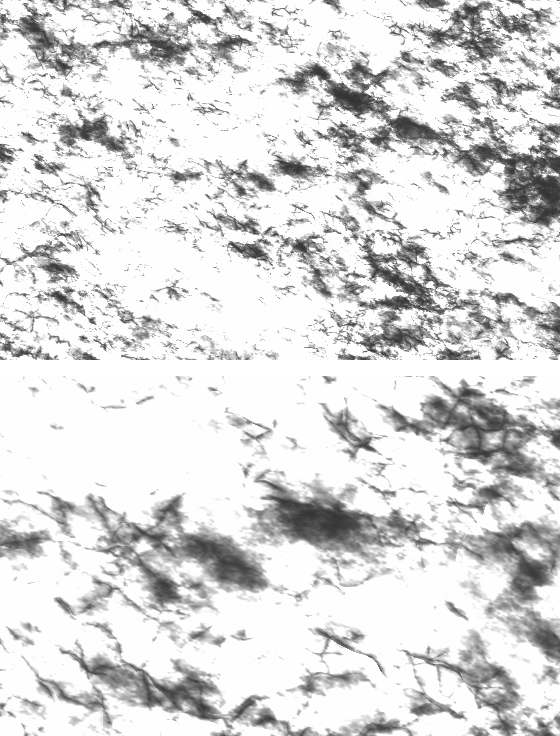
Top: the whole. Bottom: its middle third, enlarged.
This texture is drawn by a Shadertoy shader. Its source:

```glsl
// Sunlit cracked rock face in high contrast grey: dipping ledges, joints and grit.

#define DIP 0.34          // downward tilt of the strata, radians
#define STRETCH 1.75      // length of blocks along the strata
#define BLOCKS 2.7        // largest blocks per canvas height
#define REFINE 2.1        // scale step between fracture layers
#define LAYERS 5
#define RAGGED 0.014      // wander of the fracture edges
#define SHADOW 0.11       // reach of ledge shadows, in blocks
#define GRIT 32.0         // coarsest grit per canvas height
#define EXPOSURE 0.28     // ink removed by the glare
#define PAPER vec3(0.995)
#define INK vec3(0.2)

vec2 hash2(vec2 p) {
    vec3 q = fract(p.xyx * vec3(0.1031, 0.1030, 0.0973));
    q += dot(q, q.yzx + 33.33);
    return fract((q.xx + q.yz) * q.zy);
}

float valueNoise(vec2 p) {
    vec2 cell = floor(p), f = fract(p);
    f = f * f * (3.0 - 2.0 * f);
    float low = mix(hash2(cell).x, hash2(cell + vec2(1, 0)).x, f.x);
    float high = mix(hash2(cell + vec2(0, 1)).x, hash2(cell + vec2(1, 1)).x, f.x);
    return mix(low, high, f.y);
}

// Layered noise with mean 0 and a spread of about 1
float roughNoise(vec2 p, float falloff) {
    float sum = 0.0, power = 0.0, gain = 1.0;
    for (int i = 0; i < 5; i++) {
        sum += gain * (valueNoise(p) - 0.5);
        power += gain * gain;
        p = mat2(1.6, 1.2, -1.2, 1.6) * p + 19.7;
        gain *= falloff;
    }
    return sum / (0.215 * sqrt(power));
}

// Cellular blocks: x = distance to the nearest joint, y = how far it lies overhead
vec2 blockJoint(vec2 p) {
    vec2 base = floor(p), nearest = vec2(8.0), second = vec2(9.0);
    for (int y = -1; y <= 1; y++)
    for (int x = -1; x <= 1; x++) {
        vec2 cell = base + vec2(x, y);
        vec2 toCentre = cell + hash2(cell) - p;
        float d = dot(toCentre, toCentre);
        if (d < dot(nearest, nearest)) {
            second = nearest;
            nearest = toCentre;
        } else if (d < dot(second, second)) {
            second = toCentre;
        }
    }
    vec2 across = second - nearest;
    float span = max(length(across), 0.001);
    float joint = 0.5 * dot(second + nearest, across) / span;
    return vec2(joint, across.y / span);
}

vec2 alongStrata(vec2 p, float dip) {
    float c = cos(dip), s = sin(dip);
    return vec2((c * p.x - s * p.y) / STRETCH, s * p.x + c * p.y);
}

void mainImage(out vec4 fragColor, in vec2 fragCoord) {
    vec2 p = fragCoord / iResolution.y + 3.0;
    vec2 strata = alongStrata(p, DIP);
    float weathering = roughNoise(strata * 5.0, 0.6);
    vec2 wander = vec2(roughNoise(p * 5.0, 0.6), roughNoise(p * 5.0 + 57.3, 0.6));
    vec2 ragged = p + RAGGED * wander;

    // Fractures: thin joints, plus shadows that fade below each ledge
    float shade = 0.0;
    float scale = BLOCKS;
    for (int i = 0; i < LAYERS; i++) {
        float layer = float(i);
        float dip = DIP + 0.16 * sin(layer * 2.4);
        vec2 joint = blockJoint(alongStrata(ragged, dip) * scale + layer * 13.7);
        float crack = 0.8 * exp(-joint.x / (0.018 + 0.0015 * scale));
        float ledge = exp(-joint.x / SHADOW) * smoothstep(0.1, 0.9, joint.y);
        float patchiness = 0.9 * roughNoise(strata * scale * 0.7 + layer * 31.1, 0.6);
        float opening = smoothstep(-0.3, 1.2, patchiness + 0.35 * weathering);
        shade += (1.1 - 0.06 * layer) * opening * max(crack, ledge);
        scale *= REFINE;
    }

    // Grit: strongest on weathered rock and inside the shadows
    float gritAmount = 0.14 + 0.22 * smoothstep(-0.8, 1.2, weathering)
                     + 0.32 * min(shade, 1.0);
    float grit = gritAmount * roughNoise(strata * GRIT, 0.75);

    // Film-like shoulder keeps texture in the darkest hollows
    float exposed = max(shade + grit + 0.08 * weathering - EXPOSURE, 0.0);
    float ink = 1.0 - exp(-1.4 * exposed);
    fragColor = vec4(mix(PAPER, INK, ink), 1.0);
}
```
